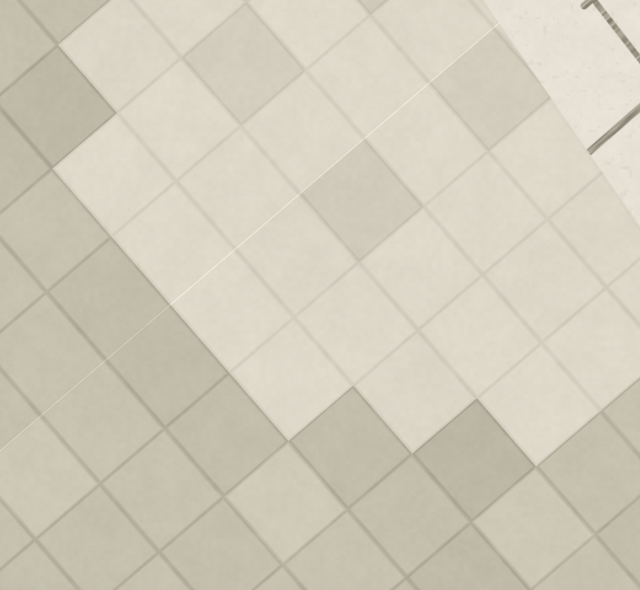
Reproduce this pattern procedurally as a Shadertoy shader.

```glsl
// Slanted floor of pale square tiles, a light field stepped against darker ones, with a cream stone corner

float hash(vec2 p) {
    p = fract(p * vec2(0.1031, 0.1137));
    p += dot(p, p.yx + 33.33);
    return fract((p.x + p.y) * p.x * 17.3);
}

float noise(vec2 p) {
    vec2 i = floor(p), f = fract(p);
    f = f * f * (3.0 - 2.0 * f);
    return mix(mix(hash(i), hash(i + vec2(1, 0)), f.x),
               mix(hash(i + vec2(0, 1)), hash(i + vec2(1, 1)), f.x), f.y);
}

float segmentDistance(vec2 p, vec2 a, vec2 b) {
    vec2 ab = b - a;
    return length(p - a - ab * clamp(dot(p - a, ab) / dot(ab, ab), 0.0, 1.0));
}

// Stepped outline of the light field, in tile indices
bool inLightField(vec2 id) {
    return id.y >= -1.0 && id.x <= min(id.y + 1.0, 2.0)
        && id.x >= -4.0 && id.x + id.y > -5.0;
}

vec3 tileFloor(vec2 p) {
    // Lattice axes: x runs down to the right, y runs up to the right
    vec2 down = vec2(0.1001, -0.1155), up = vec2(0.1097, 0.0940);
    vec2 grid = inverse(mat2(down, up)) * (p - vec2(0.4986, 0.4619));
    vec2 id = floor(grid);
    bool light = inLightField(id);
    vec3 color = light ? vec3(0.867, 0.845, 0.787) : vec3(0.772, 0.747, 0.682);

    // Tone shifts from tile to tile
    bvec2 odd = equal(mod(id, 2.0), vec2(1));
    color += (hash(id + 41.0) - 0.5) * (light ? 0.014 : 0.028);
    if (light && id.x < 0.0 && id.y > 0.0 && all(odd)) color -= vec3(0.046, 0.045, 0.05);
    if (!light && id.x - id.y == 3.0 && odd.x) color += 0.03;
    if (!light && id.x + id.y == 2.0 || id == vec2(-4, -1)) color -= 0.03;

    // Soft joints, with one row joint replaced by a fine pale seam
    vec2 nearest = floor(grid + 0.5);
    vec2 d = abs(grid - nearest) * vec2(length(down), length(up));
    float strength = light ? 0.045 : 0.075;
    float wide = 1.0 - smoothstep(0.001, 0.0065, d.y);
    float thin = 1.0 - smoothstep(0.001, 0.0045, d.x);
    bool seam = nearest.x == -1.0;
    color -= strength * max(wide, seam ? 0.25 * thin : thin) * (0.8 + 0.4 * noise(p * 45.0));
    if (seam) color += 0.075 * (1.0 - smoothstep(0.0004, 0.0021, d.x));
    return color;
}

vec3 stoneCorner(vec2 p) {
    vec3 color = vec3(0.905, 0.885, 0.835);
    float pits = smoothstep(0.80, 0.95, noise(p * 130.0));
    color -= 0.03 * pits;
    // Streaked open joints between the stones
    float rising = segmentDistance(p, vec2(0.998, 0.742), vec2(1.10, 0.831));
    float falling = segmentDistance(p, vec2(1.005, 1.002), vec2(1.10, 0.880));
    float stub = segmentDistance(p, vec2(0.990, 0.990), vec2(1.04, 1.034));
    float joint = 1.0 - smoothstep(0.0045, 0.0075, min(rising, min(falling + 0.001, stub)));
    float streak = noise(vec2(dot(p, vec2(0.76, 0.65)) * 30.0, dot(p, vec2(-0.65, 0.76)) * 300.0));
    return mix(color, mix(vec3(0.50, 0.48, 0.42), vec3(0.74, 0.72, 0.65), streak), joint);
}

vec3 surface(vec2 p) {
    float border = dot(p - vec2(0.819, 1.0), vec2(0.8225, 0.569));
    vec3 color = mix(tileFloor(p), stoneCorner(p), smoothstep(-0.0015, 0.0015, border));
    color -= 0.012 * (1.0 - smoothstep(0.0, 0.005, abs(border + 0.003)));
    // Cloudy wear and fine grain
    color += 0.016 * (noise(p * 28.0) - 0.5) + 0.014 * (noise(p * 110.0) - 0.5);
    color += 0.010 * (noise(p * 260.0) - 0.5);
    return color;
}

void mainImage(out vec4 fragColor, in vec2 fragCoord) {
    // Average a 3 by 3 sample grid for smooth edges
    vec3 sum = vec3(0.0);
    for (int i = 0; i < 9; i++) {
        vec2 offset = (vec2(i % 3, i / 3) - 1.0) / 3.0;
        sum += surface((fragCoord + offset) / iResolution.y);
    }
    fragColor = vec4(sum / 9.0, 1.0);
}
```
